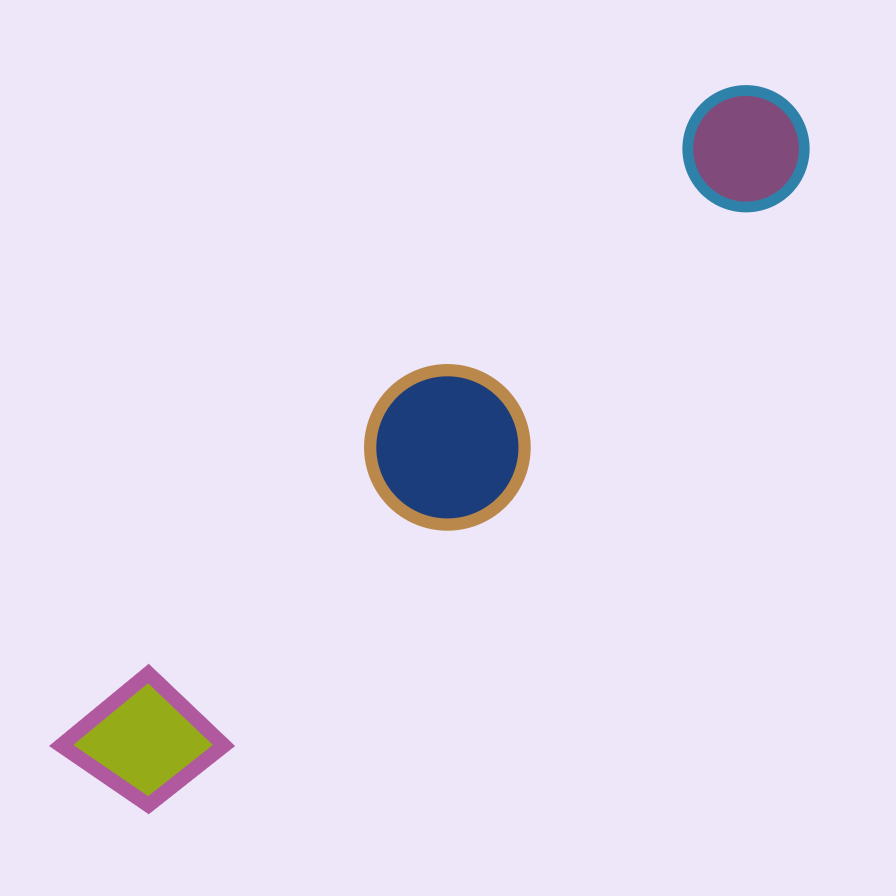
Give the GLSL for this background, as a Shadertoy shader.

```glsl
#define PAPER vec3(0.930, 0.905, 0.975)
#define NAVY vec3(0.106, 0.239, 0.486)
#define OCHRE vec3(0.730, 0.535, 0.290)
#define PLUM vec3(0.500, 0.290, 0.478)
#define TEAL vec3(0.180, 0.510, 0.665)
#define LIME vec3(0.584, 0.676, 0.094)
#define ORCHID vec3(0.690, 0.350, 0.620)
#define MIDDLE vec2(0.4993, 0.5007)
#define SPACING 0.3333
#define DISC_RADII vec2(0.0930, 0.0710)
#define RIM_WIDTHS vec3(0.0137, 0.0120, 0.0163)
#define KITE_REACH vec4(0.1113, 0.0964, 0.0762, 0.0918)

float circle(vec2 p, float radius) {
    return length(p) - radius;
}

// Signed distance to the line joining the two axis intercepts
float slant(vec2 p, vec2 intercepts) {
    vec2 normal = 1.0 / intercepts;
    return (dot(p, normal) - 1.0) / length(normal);
}

// Four-sided kite; reach holds left, right, down, up
float kite(vec2 p, vec4 reach) {
    float leftSide = max(slant(p, vec2(-reach.x, reach.w)),
                         slant(p, vec2(-reach.x, -reach.z)));
    float rightSide = max(slant(p, vec2(reach.y, reach.w)),
                          slant(p, vec2(reach.y, -reach.z)));
    return max(leftSide, rightSide);
}

float coverage(float dist, float pixel) {
    return clamp(0.5 - dist / pixel, 0.0, 1.0);
}

// Lays a filled shape with an inner rim over the base colour
vec3 paintRimmed(vec3 base, float dist, float rim, vec3 fill, vec3 edge, float pixel) {
    vec3 color = mix(base, edge, coverage(dist, pixel));
    return mix(color, fill, coverage(dist + rim, pixel));
}

void mainImage(out vec4 fragColor, in vec2 fragCoord) {
    float pixel = 1.0 / min(iResolution.x, iResolution.y);
    vec2 p = (fragCoord - 0.5 * iResolution.xy) * pixel + 0.5 - MIDDLE;

    // Shapes sit evenly along the rising diagonal
    float middleDisc = circle(p, DISC_RADII.x);
    float upperDisc = circle(p - SPACING, DISC_RADII.y);
    float lowerKite = kite(p + SPACING, KITE_REACH);

    vec3 color = PAPER;
    color = paintRimmed(color, middleDisc, RIM_WIDTHS.x, NAVY, OCHRE, pixel);
    color = paintRimmed(color, upperDisc, RIM_WIDTHS.y, PLUM, TEAL, pixel);
    color = paintRimmed(color, lowerKite, RIM_WIDTHS.z, LIME, ORCHID, pixel);

    fragColor = vec4(color, 1.0);
}
```
